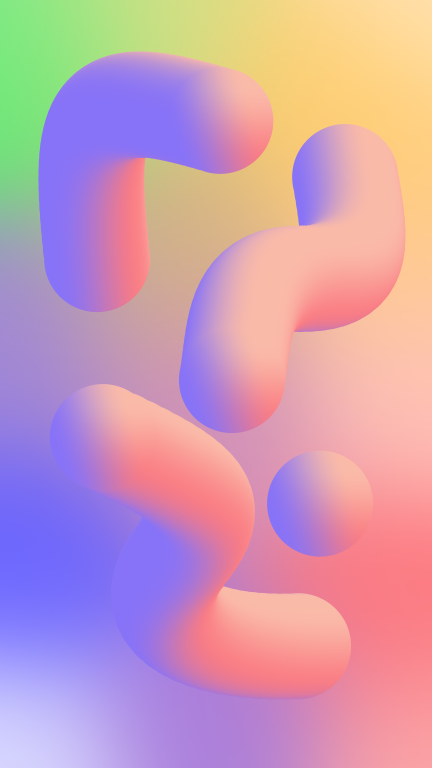
A WebGL 2 fragment shader for this background:

```glsl
#version 300 es
precision highp float;

#define RADIUS 0.1227
#define STEPS 40
#define GLOW_FALLOFF 14.0
#define VIOLET vec3(0.53, 0.45, 0.97)
#define CORAL vec3(0.98, 0.48, 0.51)
#define PEACH vec3(0.98, 0.73, 0.66)

uniform vec2 u_resolution;
out vec4 fragColor;

// Soft mesh gradient: normalised blend of coloured glows
const int GLOWS = 15;
const vec2 glowPos[GLOWS] = vec2[](
  vec2(0.0, 1.56), vec2(0.33, 1.75), vec2(0.8, 1.53), vec2(1.0, 1.8), vec2(0.0, 1.78),
  vec2(0.0, 1.0), vec2(0.42, 1.2), vec2(0.97, 0.88), vec2(0.48, 0.82), vec2(0.05, 0.48),
  vec2(0.0, 0.0), vec2(0.92, 0.38), vec2(0.5, 0.1), vec2(1.0, 0.0), vec2(0.95, 1.2));
const vec3 glowColor[GLOWS] = vec3[](
  vec3(0.38, 0.91, 0.44), vec3(0.86, 0.87, 0.52), vec3(1.0, 0.8, 0.41),
  vec3(1.0, 0.89, 0.72), vec3(0.5, 0.93, 0.55), vec3(0.63, 0.53, 0.84),
  vec3(0.83, 0.7, 0.52), vec3(1.0, 0.76, 0.73), vec3(0.82, 0.56, 0.73),
  vec3(0.41, 0.39, 1.0), vec3(0.86, 0.86, 1.0), vec3(0.99, 0.46, 0.49),
  vec3(0.66, 0.49, 0.86), vec3(0.99, 0.66, 0.66), vec3(1.0, 0.8, 0.55));

vec3 background(vec2 p) {
  vec3 sum = vec3(0.0);
  float total = 0.0;
  for (int i = 0; i < GLOWS; i++) {
    vec2 d = p - glowPos[i];
    float w = exp(-GLOW_FALLOFF * dot(d, d));
    sum += w * glowColor[i];
    total += w;
  }
  return sum / total;
}

// Disc gradient, q runs from -1 to 1 across the disc
vec3 discColor(vec2 q) {
  vec3 warm = mix(CORAL, PEACH, smoothstep(-0.9, 0.7, q.y));
  return mix(VIOLET, warm, smoothstep(-1.0, 0.7, q.x + 0.3 * q.y));
}

vec2 cubic(vec2 a, vec2 b, vec2 c, vec2 d, float t) {
  float s = 1.0 - t;
  return s * s * (s * a + 3.0 * t * b) + t * t * (3.0 * s * c + t * d);
}

// Two joined Bezier curves, t from 0 to 2
vec2 path(vec2 k[7], float t) {
  return t < 1.0 ? cubic(k[0], k[1], k[2], k[3], t)
                 : cubic(k[3], k[4], k[5], k[6], t - 1.0);
}

float coverage(float dist, float px) {
  return clamp(0.5 + (RADIUS - dist) / px, 0.0, 1.0);
}

// Sweep the disc along a path; the last disc over a point is the visible one
vec3 paintTube(vec3 base, vec2 p, float px, vec2 k[7]) {
  float stride = 2.0 / float(STEPS);
  float nearest = 1e3, inside = -1.0;
  for (int i = 0; i <= STEPS; i++) {
    float t = float(i) * stride;
    float d = distance(p, path(k, t));
    nearest = min(nearest, d);
    if (d < RADIUS + px) inside = t;
  }
  if (inside < 0.0) return base;

  // Refine the moment the disc leaves the point
  float outside = min(inside + stride, 2.0);
  for (int i = 0; i < 8; i++) {
    float mid = 0.5 * (inside + outside);
    if (distance(p, path(k, mid)) < RADIUS) inside = mid;
    else outside = mid;
  }
  vec3 color = discColor((p - path(k, inside)) / RADIUS);
  return mix(base, color, coverage(nearest, px));
}

vec3 scene(vec2 p, float px) {
  vec3 color = background(p);
  color = paintTube(color, p, px, vec2[7](
    vec2(0.225, 1.178), vec2(0.204, 1.365), vec2(0.205, 1.465), vec2(0.247, 1.509),
    vec2(0.289, 1.553), vec2(0.37, 1.539), vec2(0.51, 1.498)));
  color = paintTube(color, p, px, vec2[7](
    vec2(0.799, 1.368), vec2(0.829, 1.199), vec2(0.833, 1.132), vec2(0.694, 1.132),
    vec2(0.544, 1.137), vec2(0.556, 1.002), vec2(0.537, 0.898)));
  color = paintTube(color, p, px, vec2[7](
    vec2(0.69, 0.282), vec2(0.498, 0.273), vec2(0.289, 0.331), vec2(0.421, 0.498),
    vec2(0.514, 0.613), vec2(0.475, 0.655), vec2(0.238, 0.766)));
  vec2 ball = p - vec2(0.741, 0.612);
  return mix(color, discColor(ball / RADIUS), coverage(length(ball), px));
}

void main() {
  // Four samples per pixel smooth the folds inside the tubes
  float px = 1.0 / u_resolution.x;
  vec3 color = vec3(0.0);
  for (int i = 0; i < 4; i++) {
    vec2 jitter = 0.5 * vec2(i % 2, i / 2) - 0.25;
    color += 0.25 * scene((gl_FragCoord.xy + jitter) * px, 0.5 * px);
  }
  fragColor = vec4(color, 1.0);
}
```
